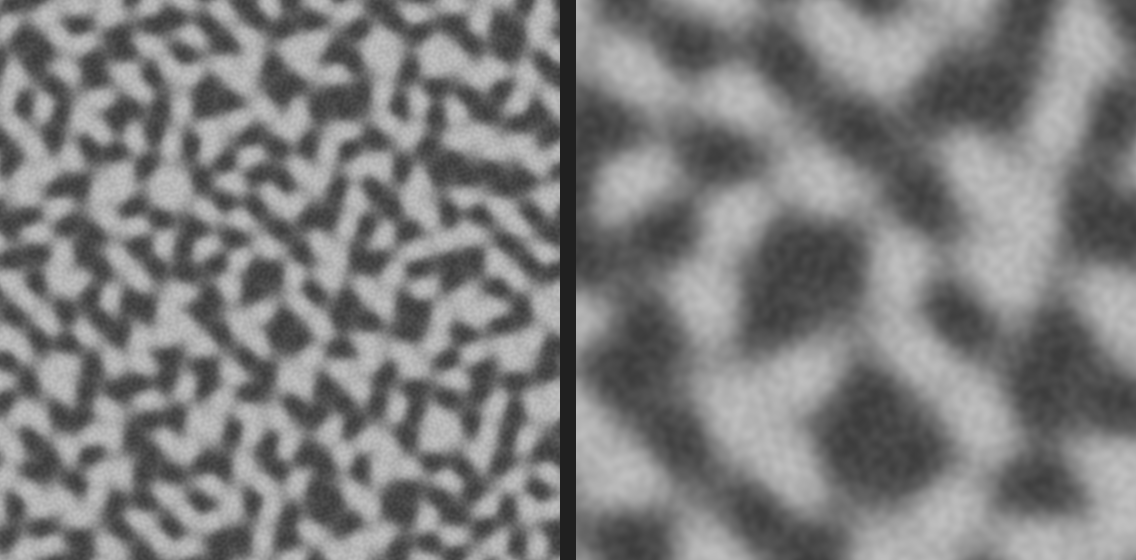
Left: the whole. Right: its middle third, enlarged.
Write a Shadertoy shader that draws this texture.

```glsl
const float BLOB_SCALE = 12.0;     // lattice units across the canvas
const float GRAIN_SCALE = 80.0;
const float PLATEAU_GAIN = 0.72;   // flattens dark cores and light ridges
const float LIGHT_BIAS = 0.06;     // widens the light ridges
const float MID_GREY = 0.49;
const float BLOB_CONTRAST = 0.275;
const float GRAIN_CONTRAST = 0.014;
const float UNIT_VARIANCE = 184.0; // brings the noise to a deviation of one
const float SKEW = 0.366025;
const float UNSKEW = 0.211325;
const float TAU = 6.283185;

float hash(vec2 cell) {
    vec3 p = fract(vec3(cell.xyx) * vec3(0.1031, 0.1030, 0.0973));
    p += dot(p, p.yzx + 33.33);
    return fract((p.x + p.y) * p.z);
}

// One lattice corner: a random slope under a round falloff
float corner(vec2 cell, vec2 offset) {
    float angle = TAU * hash(cell);
    float falloff = max(0.5 - dot(offset, offset), 0.0);
    falloff *= falloff;
    return falloff * falloff * dot(offset, vec2(cos(angle), sin(angle)));
}

// Gradient noise on a triangular lattice
float triangleNoise(vec2 p) {
    vec2 cell = floor(p + (p.x + p.y) * SKEW);
    vec2 a = p - cell + (cell.x + cell.y) * UNSKEW;
    vec2 side = a.x > a.y ? vec2(1.0, 0.0) : vec2(0.0, 1.0);
    vec2 b = a - side + UNSKEW;
    vec2 c = a - 1.0 + 2.0 * UNSKEW;
    float sum = corner(cell, a) + corner(cell + side, b) + corner(cell + 1.0, c);
    return UNIT_VARIANCE * sum;
}

void mainImage(out vec4 fragColor, in vec2 fragCoord) {
    vec2 uv = fragCoord / iResolution.y;

    // Soft blobs, levelled at both ends
    float blobs = triangleNoise(uv * BLOB_SCALE + 17.0);
    float grey = MID_GREY + BLOB_CONTRAST * tanh(PLATEAU_GAIN * blobs + LIGHT_BIAS);

    // Faint fine mottling
    grey += GRAIN_CONTRAST * triangleNoise(uv * GRAIN_SCALE + 230.0);

    fragColor = vec4(vec3(grey), 1.0);
}
```
